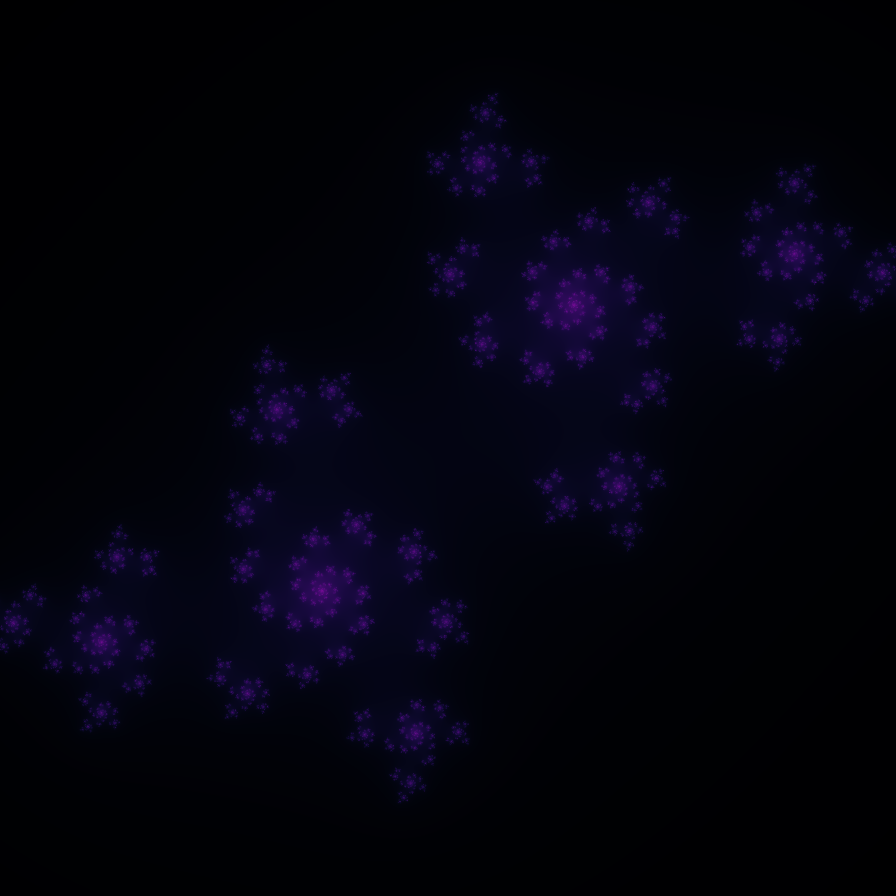
Write a WebGL 2 fragment shader that draws this background.

```glsl
#version 300 es
precision highp float;

uniform vec2 u_resolution;
out vec4 outColor;

const vec2 JULIA_SEED = vec2(-0.3275, -0.7183);
const float VIEW_WIDTH = 2.6;
const float BAILOUT = 4.0;
const int MAX_STEPS = 64;
const int SAMPLES = 2;

vec2 complexSquare(vec2 z) {
    return vec2(z.x * z.x - z.y * z.y, 2.0 * z.x * z.y);
}

// Continuous escape time of z -> z^2 + seed
float escapeTime(vec2 z, vec2 seed, float bailout) {
    for (int i = 0; i < MAX_STEPS; i++) {
        float radius = length(z);
        if (radius > bailout) {
            return max(float(i) - log2(log2(radius)), 0.0);
        }
        z = complexSquare(z) + seed;
    }
    return float(MAX_STEPS);
}

// Even rise with escape time, plus a lift inside the clusters
float glowLevel(float steps, float slope, float lift) {
    return slope * steps + lift * smoothstep(14.0, 32.0, steps);
}

// Black through navy to violet
vec3 nightPalette(float level) {
    float red = level * (0.1 + 1.2 * level);
    float green = 0.043 * (1.0 - exp(-8.0 * level));
    return vec3(red, green, level + 0.005);
}

vec3 shade(vec2 pixel, vec2 resolution) {
    vec2 z = (pixel - 0.5 * resolution) / min(resolution.x, resolution.y) * VIEW_WIDTH;
    float steps = escapeTime(z, JULIA_SEED, BAILOUT);
    return nightPalette(glowLevel(steps, 0.008, 0.075));
}

void main() {
    // Average a small grid of samples to smooth the filaments
    vec3 color = vec3(0.0);
    for (int y = 0; y < SAMPLES; y++) {
        for (int x = 0; x < SAMPLES; x++) {
            vec2 offset = (vec2(x, y) + 0.5) / float(SAMPLES) - 0.5;
            color += shade(gl_FragCoord.xy + offset, u_resolution);
        }
    }
    outColor = vec4(color / float(SAMPLES * SAMPLES), 1.0);
}
```
